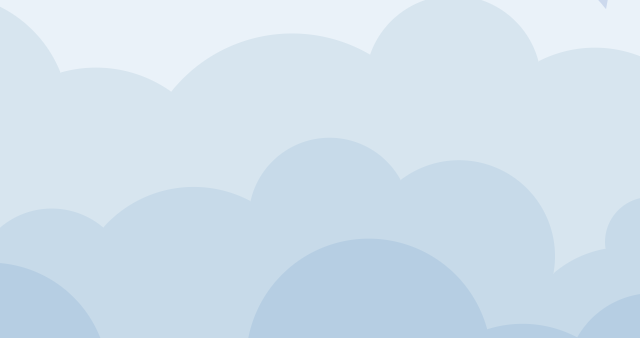
Write a Shadertoy shader that draws this background.

```glsl
const vec3 SKY_COLOR   = vec3(0.918, 0.949, 0.976);
const vec3 SPIKE_COLOR = vec3(0.800, 0.850, 0.930);
const vec3 BACK_COLOR  = vec3(0.843, 0.898, 0.937);
const vec3 MID_COLOR   = vec3(0.780, 0.855, 0.914);
const vec3 FRONT_COLOR = vec3(0.714, 0.808, 0.890);

// Height below which each bank is solid, in canvas heights
const float BACK_FLOOR  = 0.506;
const float MID_FLOOR   = 0.148;
const float FRONT_FLOOR = -1.0;

// Small wedge hanging from the top edge
const vec2 SPIKE_TIP   = vec2(1.793, 0.973);
const vec2 SPIKE_LEFT  = vec2(-0.761, -0.648);
const vec2 SPIKE_RIGHT = vec2(0.983, -0.182);

// Cloud puffs: centre x, centre y, radius, in canvas heights
const int BACK_START = 0, MID_START = 5, FRONT_START = 11, PUFF_COUNT = 15;
const vec3 PUFFS[PUFF_COUNT] = vec3[PUFF_COUNT](
    // back bank
    vec3(-0.165, 0.649, 0.370),
    vec3(0.284, 0.417, 0.383),
    vec3(0.864, 0.444, 0.457),
    vec3(1.341, 0.753, 0.2605),
    vec3(1.760, 0.494, 0.365),
    // middle bank
    vec3(0.153, 0.148, 0.235),
    vec3(0.573, 0.089, 0.358),
    vec3(0.975, 0.353, 0.2395),
    vec3(1.358, 0.242, 0.284),
    vec3(1.847, -0.052, 0.321),
    vec3(1.923, 0.284, 0.133),
    // front bank
    vec3(-0.030, -0.128, 0.351),
    vec3(1.091, -0.069, 0.363),
    vec3(1.546, -0.304, 0.346),
    vec3(1.933, -0.126, 0.259)
);

// Signed distance to a run of puffs joined with a solid floor
float cloudBank(vec2 p, int first, int end, float floorHeight) {
    float d = p.y - floorHeight;
    for (int i = first; i < end; i++) {
        d = min(d, length(p - PUFFS[i].xy) - PUFFS[i].z);
    }
    return d;
}

float wedge(vec2 p) {
    vec2 q = p - SPIKE_TIP;
    return max(dot(q, SPIKE_LEFT), dot(q, SPIKE_RIGHT));
}

// Antialiased coverage, one pixel wide
float coverage(float d) {
    return clamp(0.5 - d * iResolution.y, 0.0, 1.0);
}

void mainImage(out vec4 fragColor, in vec2 fragCoord) {
    vec2 p = fragCoord / iResolution.y;

    float back  = cloudBank(p, BACK_START, MID_START, BACK_FLOOR);
    float mid   = cloudBank(p, MID_START, FRONT_START, MID_FLOOR);
    float front = cloudBank(p, FRONT_START, PUFF_COUNT, FRONT_FLOOR);

    // Paint from far to near
    vec3 color = mix(SKY_COLOR, SPIKE_COLOR, coverage(wedge(p)));
    color = mix(color, BACK_COLOR, coverage(back));
    color = mix(color, MID_COLOR, coverage(mid));
    color = mix(color, FRONT_COLOR, coverage(front));

    fragColor = vec4(color, 1.0);
}
```
